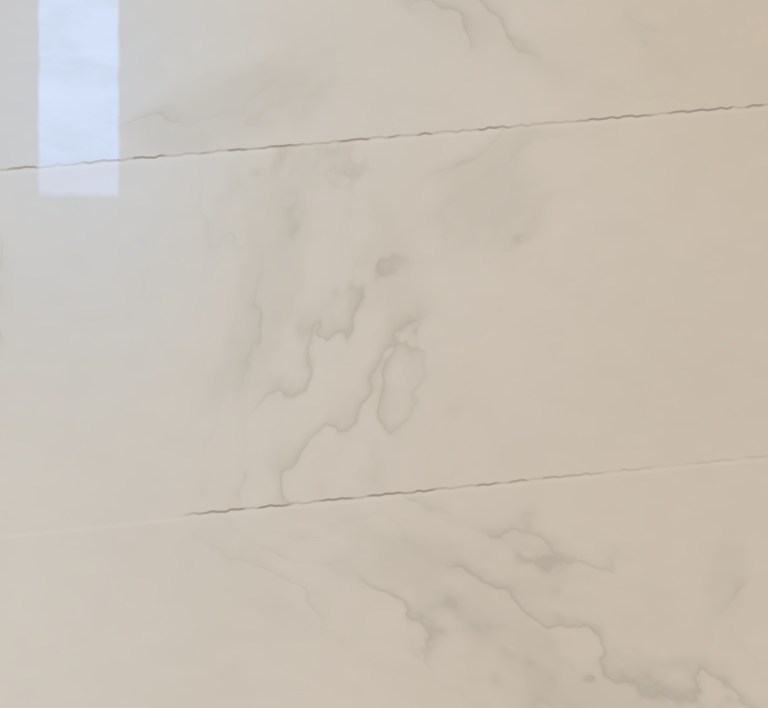
Reproduce this texture procedurally as a Shadertoy shader.

```glsl
// Polished cream marble tiles with soft grey veins, thin grout and a window reflection.

float hash(vec2 cell) {
    uvec2 u = uvec2(ivec2(cell) + 4096) * uvec2(1597334677u, 3812015801u);
    uint h = (u.x ^ u.y) * 1597334677u;
    h = (h ^ (h >> 15)) * 2246822519u;
    return float((h ^ (h >> 13)) >> 8) / 16777216.0;
}

float noise(vec2 p) {
    vec2 i = floor(p), f = fract(p);
    f = f * f * f * (f * (f * 6.0 - 15.0) + 10.0);
    return mix(mix(hash(i), hash(i + vec2(1, 0)), f.x),
               mix(hash(i + vec2(0, 1)), hash(i + vec2(1, 1)), f.x), f.y);
}

float fbm(vec2 p) {
    float sum = 0.0, amp = 0.52;
    for (int i = 0; i < 5; i++) {
        sum += amp * noise(p);
        p = mat2(1.6, 1.2, -1.2, 1.6) * p + 7.3;
        amp *= 0.5;
    }
    return sum;
}

// Elliptical patch of warped veins: crisp on one side, feathered on the other
float veinPatch(vec2 p, vec2 center, float angle, vec2 size, float spacing, float seed) {
    float c = cos(angle), s = sin(angle);
    vec2 q = mat2(c, -s, s, c) * (p - center);
    float warp = fbm(q * vec2(5.0, 7.0) + seed) - 0.5;
    float patchMask = 1.0 - smoothstep(0.55, 1.15, length(q / size) + warp * 0.9);

    float across = fract(q.y / spacing + 3.2 * warp + 0.5) - 0.5;
    float feather = exp(-max(across, 0.0) * 7.0 - max(-across, 0.0) * 24.0);
    feather *= 1.0 - smoothstep(0.3, 0.5, abs(across));
    float broken = smoothstep(0.36, 0.62, fbm(q * vec2(6.0, 10.0) + seed + 31.0));
    float cloud = smoothstep(0.38, 0.68, fbm(q * vec2(7.0, 12.0) + seed + 57.0));
    return patchMask * (feather * (0.12 + 0.88 * broken) + 0.3 * cloud);
}

// Thin ragged joint, measured from its signed height
float groutLine(float height, float x, float seed) {
    float ragged = height + 0.0025 * (noise(vec2(x * 110.0, seed)) - 0.5);
    float wear = 0.35 + 0.65 * smoothstep(0.25, 0.65, noise(vec2(x * 45.0, seed + 9.0)));
    return wear * (1.0 - smoothstep(0.0005, 0.0028, abs(ragged)));
}

void mainImage(out vec4 fragColor, in vec2 fragCoord) {
    vec2 p = fragCoord / iResolution.y;
    float upper = p.y - (0.760 + 0.085 * p.x);
    float lower = p.y - (0.246 + 0.102 * p.x);
    float topTile = smoothstep(-0.001, 0.001, upper);
    float bottomTile = 1.0 - smoothstep(-0.001, 0.001, lower);
    float middleTile = (1.0 - topTile) * (1.0 - bottomTile);

    // Stone lit from the upper left, warmer to the right and below
    float warmth = smoothstep(0.05, 1.0, p.x * 0.85 + (0.62 - p.y) * 0.35);
    vec3 color = mix(vec3(0.805, 0.778, 0.738), vec3(0.785, 0.735, 0.672), warmth);
    float corner = smoothstep(0.45, 0.0, length(p - vec2(1.1, 1.0)));
    color = mix(color, vec3(0.775, 0.715, 0.635), corner * 0.6);
    float coolGlow = exp(-dot((p - vec2(0.09, 0.88)) * vec2(4.2, 2.6),
                              (p - vec2(0.09, 0.88)) * vec2(4.2, 2.6)));
    color = mix(color, vec3(0.785, 0.797, 0.815), coolGlow * 0.9);
    color += 0.022 * (fbm(p * 4.0 + 80.0) - 0.5);
    color += 0.012 * (fbm(p * vec2(28.0, 40.0)) - 0.5);

    // Veins, each tile with its own direction
    float veins = topTile * (
        veinPatch(p, vec2(0.36, 0.86), 0.42, vec2(0.19, 0.075), 0.075, 3.0) +
        veinPatch(p, vec2(0.80, 0.95), -0.33, vec2(0.23, 0.085), 0.08, 14.0) * 0.7);
    veins += middleTile * (
        veinPatch(p, vec2(0.44, 0.51), 1.28, vec2(0.31, 0.21), 0.14, 22.0) * 0.85 +
        veinPatch(p, vec2(0.70, 0.73), 0.52, vec2(0.17, 0.09), 0.085, 41.0) +
        veinPatch(p, vec2(-0.01, 0.58), 1.5, vec2(0.11, 0.03), 0.07, 63.0) * 0.6);
    veins += bottomTile * (
        veinPatch(p, vec2(0.72, 0.13), -0.48, vec2(0.44, 0.14), 0.095, 75.0) +
        veinPatch(p, vec2(1.03, 0.19), 1.3, vec2(0.15, 0.035), 0.06, 92.0) * 0.7);
    color = mix(color, vec3(0.645, 0.615, 0.555), min(veins, 1.0) * 0.5);

    // Window reflection, cut off just below the upper joint
    vec2 r = p + 0.004 * (vec2(noise(p * 45.0), noise(p * 60.0 + 20.0)) - 0.5);
    float strip = smoothstep(0.051, 0.058, r.x) * (1.0 - smoothstep(0.164, 0.171, r.x));
    strip *= smoothstep(0.719, 0.731, r.y);
    float streaks = fbm(p * vec2(14.0, 30.0) + 5.0);
    vec3 sky = mix(vec3(0.80, 0.865, 0.965), vec3(0.85, 0.895, 0.97), streaks);
    sky = mix(vec3(0.83, 0.855, 0.91), sky, topTile);
    color = mix(color, sky, strip * (0.82 + 0.16 * smoothstep(0.3, 0.6, streaks)));

    // Grout joints with a faint lit lip
    float lowerFade = smoothstep(0.24, 0.31, p.x) * (1.0 - 0.8 * smoothstep(0.6, 0.95, p.x));
    float joint = groutLine(upper, p.x, 2.0) * 0.75 + groutLine(lower, p.x, 17.0) * lowerFade * 0.8;
    float lip = exp(-pow((upper + 0.005) / 0.003, 2.0)) + exp(-pow((lower + 0.005) / 0.003, 2.0));
    color += 0.014 * lip;
    color = mix(color, vec3(0.58, 0.535, 0.48), joint * (1.0 - 0.5 * strip));

    fragColor = vec4(color, 1.0);
}
```
